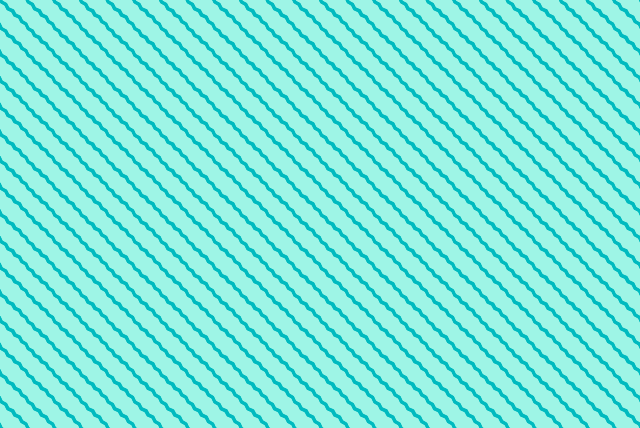
Give the GLSL for this pattern, as a Shadertoy shader.

```glsl
// Thin teal diagonal stripes with a small stepped wobble on pale aqua.

const float TAU = 6.2831853;

// Sideways drift of a stripe, in tiles: short steps over a slow sway
float stripeWobble(vec2 p) {
    float along = p.x + p.y;
    float steps = asin(0.95 * sin(TAU * 2.0 * along)) / 1.5708;
    return 0.045 * steps + 0.02 * sin(TAU * p.x);
}

void mainImage(out vec4 fragColor, in vec2 fragCoord) {
    // 24 square tiles across, measured from the upper left corner
    float tilesPerPixel = 24.0 / iResolution.x;
    vec2 p = vec2(fragCoord.x, iResolution.y - fragCoord.y) * tilesPerPixel;

    // Horizontal distance to the centre of the nearest falling stripe
    float across = p.x - p.y - 0.03 + stripeWobble(p);
    float dist = abs(fract(across + 0.5) - 0.5);

    // Stripe covers a fifth of each tile, with edges softened over one pixel
    float soft = 0.75 * tilesPerPixel;
    float stripe = 1.0 - smoothstep(0.1 - soft, 0.1 + soft, dist);

    vec3 aqua = vec3(0.62, 0.96, 0.90);
    vec3 teal = vec3(0.00, 0.73, 0.75);
    fragColor = vec4(mix(aqua, teal, stripe), 1.0);
}
```
